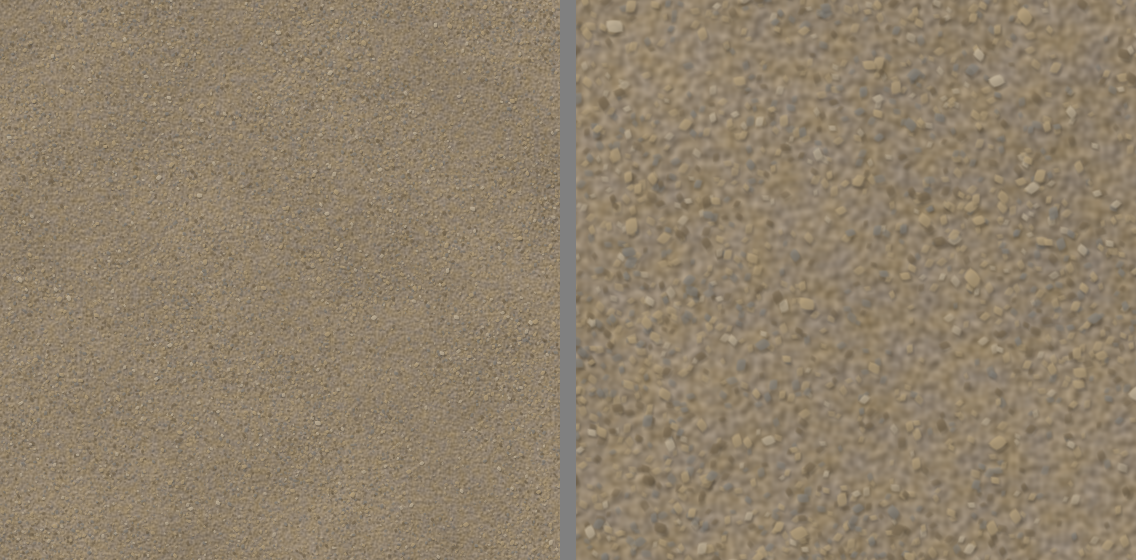
Left, the full canvas; right, a detail of the centre.
A three.js fragment shader for this texture:

```glsl
// Dry sandy ground strewn with fine, softly lit grit and a few pale chips.
#define GROUND vec3(0.567, 0.507, 0.421)
#define TAN    vec3(0.690, 0.610, 0.472)
#define PALE   vec3(0.735, 0.680, 0.585)
#define SLATE  vec3(0.505, 0.492, 0.465)
#define UMBER  vec3(0.455, 0.395, 0.305)
#define LIGHT  vec2(-0.50, 0.86)
#define PATCHES 4.5
#define RELIEF 0.100
#define SHADOW 0.18
#define EDGE   0.0011

varying vec2 vUv;

vec2 hash2(vec2 p) {
  vec3 h = fract(vec3(p.xyx) * vec3(0.1031, 0.1030, 0.0973));
  h += dot(h, h.yzx + 33.33);
  return fract((h.xx + h.yz) * h.zy);
}

float gradientDot(vec2 cell, vec2 offset) {
  float angle = 6.2832 * hash2(cell).x;
  return dot(vec2(cos(angle), sin(angle)), offset);
}

float gradientNoise(vec2 p) {
  vec2 i = floor(p), f = fract(p);
  vec2 u = f * f * f * (f * (f * 6.0 - 15.0) + 10.0);
  vec2 e = vec2(1.0, 0.0);
  float bottom = mix(gradientDot(i, f), gradientDot(i + e, f - e), u.x);
  float top = mix(gradientDot(i + e.yx, f - e.yx), gradientDot(i + e.xx, f - e.xx), u.x);
  return 1.4 * mix(bottom, top, u.y);
}

// Share of grit at a place: loose patches between smoother, packed sand
float gritDensity(vec2 p) {
  float n = gradientNoise(p * PATCHES + 7.0) + 0.7 * gradientNoise(p * PATCHES * 3.0 + 31.0);
  return clamp(0.75 + 0.8 * n, 0.2, 1.4);
}

float sandHeight(vec2 p) {
  return gradientNoise(p * 165.0) + 0.9 * gradientNoise(p * 88.0 + 19.0);
}

// Angular chip: a turned, stretched ellipse with clipped corners
float chipDistance(vec2 d, float angle, float radius) {
  float c = cos(angle), s = sin(angle);
  d = vec2(c * d.x + s * d.y, 1.35 * (c * d.y - s * d.x));
  float facet = max(abs(d.x + 0.3 * d.y), abs(d.y));
  return mix(length(d), facet, 0.5) - radius;
}

vec3 chipTint(float pick) {
  vec3 tint = mix(UMBER, SLATE, step(0.20, pick));
  tint = mix(tint, TAN, step(0.47, pick));
  return mix(tint, PALE, step(0.88, pick));
}

// One layer of chips, each with a small shadow on the side away from the light
vec3 scatterChips(vec3 color, vec2 p, float cells, float share, float size, float opacity, float paleness) {
  vec2 q = p * cells;
  float edge = EDGE * cells;
  for (int y = -1; y <= 1; y++) {
    for (int x = -1; x <= 1; x++) {
      vec2 id = floor(q) + vec2(float(x), float(y));
      vec2 place = hash2(id + cells);
      vec2 kind = hash2(id + cells + 57.0);
      vec2 look = hash2(id + cells + 113.0);
      float present = opacity * step(kind.x, share * gritDensity(id / cells));
      float radius = size * mix(0.5, 1.0, kind.y * kind.y);
      float angle = 6.2832 * look.x;
      vec2 d = q - id - place;

      float shadowDistance = chipDistance(d + LIGHT * radius * 0.6, angle, radius);
      color *= 1.0 - SHADOW * present * (1.0 - smoothstep(-edge, 1.5 * edge, shadowDistance));

      float body = 1.0 - smoothstep(-edge, edge, chipDistance(d, angle, radius));
      float shade = 1.0 + 0.08 * dot(d, LIGHT) / radius;
      vec3 tint = chipTint(mix(look.y, 1.0, paleness)) * shade;
      color = mix(color, tint, present * body);
    }
  }
  return color;
}

void main() {
  vec2 p = vUv;

  // Packed sand: broad tone, warm and cool drift, fine side-lit relief
  float slope = sandHeight(p - LIGHT * 0.0015) - sandHeight(p + LIGHT * 0.0015);
  float broad = 0.045 * gradientNoise(p * PATCHES) + 0.035 * gradientNoise(p * 17.0 + 5.0);
  vec3 color = GROUND * (1.0 + broad + RELIEF * slope);
  color += vec3(0.012, 0.0, -0.034) * gradientNoise(p * 60.0 + 43.0);
  color += 0.065 * gradientNoise(p * 210.0 + 71.0);

  // Grit from fine grains up to sparse larger chips
  color = scatterChips(color, p, 155.0, 0.60, 0.48, 0.52, 0.0);
  color = scatterChips(color, p, 97.0, 0.50, 0.38, 0.70, 0.0);
  color = scatterChips(color, p, 43.0, 0.24, 0.22, 0.80, 0.5);

  gl_FragColor = vec4(color, 1.0);
}
```
